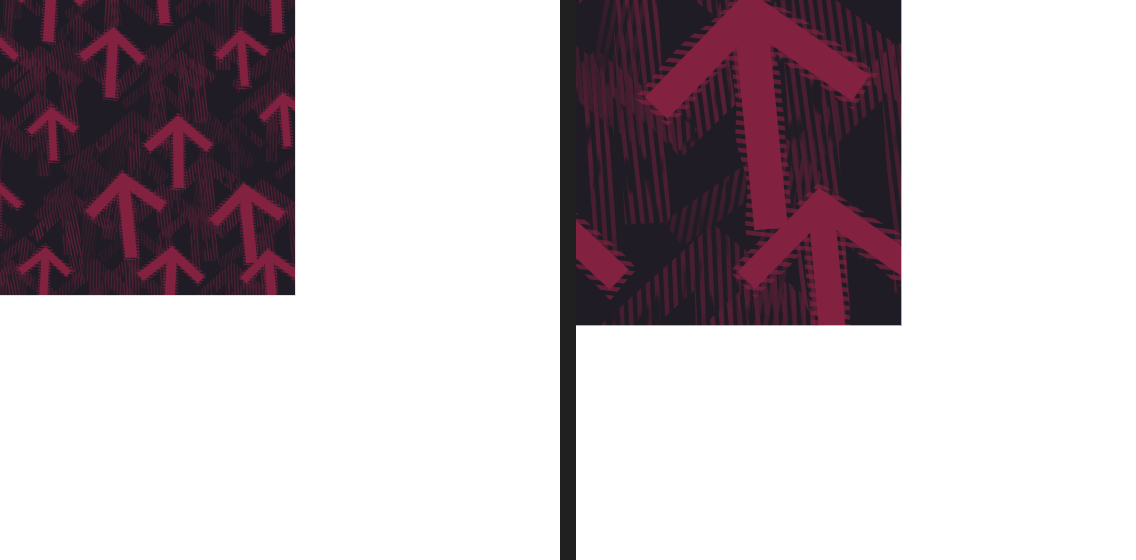
Left, the full canvas; right, a detail of the centre.
A Shadertoy shader for this pattern:

```glsl
// Crimson upward arrows over faint hatched arrows, on a dark panel in the upper left of a white canvas.

const vec3 NIGHT = vec3(0.125, 0.11, 0.145);
const vec3 CRIMSON = vec3(0.515, 0.13, 0.25);

vec2 hash2(vec2 p) {
    p = vec2(dot(p, vec2(127.1, 311.7)), dot(p, vec2(269.5, 183.3)));
    return fract(sin(p) * 43758.55);
}

// Gradient noise, roughly -0.7 to 0.7
float gradientNoise(vec2 p) {
    vec2 i = floor(p), f = fract(p);
    vec2 u = f * f * (3.0 - 2.0 * f);
    vec2 e = vec2(1.0, 0.0);
    float a = dot(hash2(i) * 2.0 - 1.0, f);
    float b = dot(hash2(i + e.xy) * 2.0 - 1.0, f - e.xy);
    float c = dot(hash2(i + e.yx) * 2.0 - 1.0, f - e.yx);
    float d = dot(hash2(i + e.xx) * 2.0 - 1.0, f - e.xx);
    return mix(mix(a, b, u.x), mix(c, d, u.x), u.y);
}

// Antialiased coverage of the inside of a distance field
float fill(float d) {
    float px = 0.7 / iResolution.y;
    return 1.0 - smoothstep(-px, px, d);
}

float stripes(float x, float period, float duty) {
    return fill((abs(fract(x / period) - 0.5) - 0.5 * duty) * period);
}

// Arrow of unit height, tip at the origin, pointing up
float arrowDistance(vec2 q) {
    vec2 a = vec2(abs(q.x), q.y);
    float along = dot(a, vec2(0.76, -0.65));
    float across = dot(a, vec2(0.65, 0.76));
    float arm = max(abs(across + 0.065) - 0.065, abs(along - 0.31) - 0.31);
    float shaft = max(a.x - 0.07, abs(q.y + 0.55) - 0.45);
    return min(arm, shaft);
}

// Staggered field of leaning arrows: distance, local position, random value
vec4 arrowField(vec2 p, vec2 cell, float smallest, float largest, float seed) {
    p += seed * vec2(0.37, 0.71);
    float row = floor(p.y / cell.y);
    vec4 nearest = vec4(1.0, 0.0, 0.0, 0.0);
    for (int j = -1; j <= 2; j++) {
        float r = row + float(j);
        float shift = 0.5 * mod(r, 2.0);
        float column = floor(p.x / cell.x - shift);
        for (int i = -1; i <= 1; i++) {
            vec2 id = vec2(column + float(i), r);
            vec2 jitter = hash2(id + seed * 17.0);
            vec2 traits = hash2(id + seed * 31.0 + 5.3);
            vec2 tip = (id + vec2(shift + 0.5, 0.5) + (jitter - 0.5) * 0.32) * cell;
            float lean = (traits.x - 0.5) * 0.24;
            float size = mix(smallest, largest, traits.y);
            vec2 q = mat2(cos(lean), -sin(lean), sin(lean), cos(lean)) * (p - tip);
            float d = arrowDistance(q / size) * size;
            if (d < nearest.x) nearest = vec4(d, q, traits.x);
        }
    }
    return nearest;
}

// Ghost arrows made of broken, nearly upright lines
float ghostArrows(vec2 p, float seed) {
    vec4 g = arrowField(p, vec2(0.2, 0.13), 0.11, 0.21, seed);
    float slope = 0.22 * (g.w - 0.5);
    float lines = stripes(g.y + slope * g.z, 0.0054, 0.5);
    float breaks = gradientNoise(vec2(p.x * 190.0, p.y * 45.0) + seed * 9.0);
    float patches = gradientNoise(p * 13.0 + seed * 4.0);
    float strength = clamp(0.36 + 0.45 * patches + 0.25 * (g.w - 0.5), 0.14, 0.65);
    return fill(g.x) * lines * strength * smoothstep(-0.35, -0.1, breaks);
}

void mainImage(out vec4 fragColor, in vec2 fragCoord) {
    vec2 p = fragCoord / iResolution.y;

    // Hatched background layers
    float ghosts = 0.0;
    for (int k = 1; k <= 3; k++) ghosts = max(ghosts, ghostArrows(p, float(k)));
    vec3 color = mix(NIGHT, CRIMSON, ghosts);

    // Bright arrows with combed edges
    vec4 bright = arrowField(p, vec2(0.2, 0.13), 0.095, 0.16, 7.0);
    float comb = stripes(p.y + 0.12 * p.x, 0.0054, 0.5);
    float reach = 0.004 + 0.005 * gradientNoise(p * 35.0);
    color = mix(color, CRIMSON, 0.65 * comb * fill(bright.x - reach));
    color = mix(color, CRIMSON, fill(bright.x));

    // Square panel in the upper left corner
    float panel = fill(max(p.x - 0.527, 0.473 - p.y));
    fragColor = vec4(mix(vec3(1.0), color, panel), 1.0);
}
```
